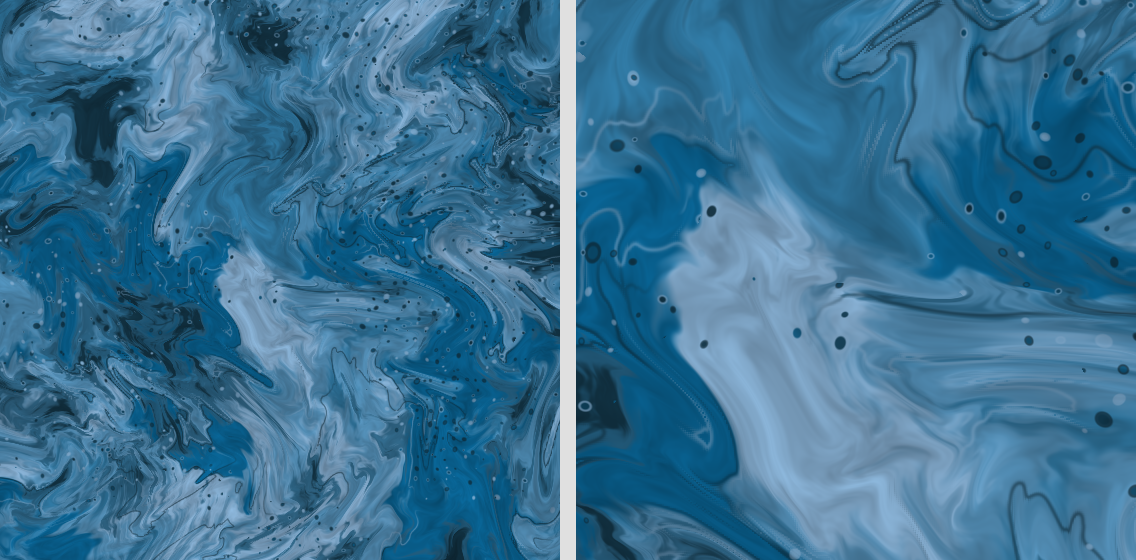
Left, the full canvas; right, a detail of the centre.
Reproduce this texture procedurally as a WebGL 2 fragment shader.

```glsl
#version 300 es
precision highp float;
// Poured blue paint: curl-warped noise folds milky sheets over deep pigment,
// with dark feathered veins, thin filaments and scattered small cells.
// Every field is sampled in the folded space, so features flow together.

uniform vec2 u_resolution;
out vec4 fragColor;

const vec3 PALE  = vec3(0.46, 0.60, 0.72);
const vec3 STEEL = vec3(0.29, 0.50, 0.64);
const vec3 MID   = vec3(0.17, 0.43, 0.58);
const vec3 DEEP  = vec3(0.03, 0.35, 0.52);
const vec3 SLATE = vec3(0.13, 0.32, 0.43);
const vec3 INK   = vec3(0.05, 0.15, 0.20);

const float FOLD_STRENGTH = 0.26;  // how far the paint is dragged
const float FOLD_SCALE = 2.5;      // folds across the canvas
const float MILK_LEVEL = 0.12;     // higher means more pale paint
const float VEIN_LEVEL = 0.62;     // higher means fewer dark veins
const float LINE_WIDTH = 0.0013;   // outlines and filaments
const float CELL_SHARE = 0.42;     // share of grid places with a cell
const float GRIT = 0.045;          // strength of the fine brush texture

float hash(vec2 p) {
  vec3 q = fract(vec3(p.xyx) * 0.1031);
  q += dot(q, q.yzx + 33.33);
  return fract((q.x + q.y) * q.z);
}

// Value noise in x, its gradient in yz
vec3 noise(vec2 p) {
  vec2 i = floor(p), f = fract(p);
  vec2 u = f * f * f * (f * (f * 6.0 - 15.0) + 10.0);
  vec2 du = 30.0 * f * f * (f - 1.0) * (f - 1.0);
  float a = hash(i), b = hash(i + vec2(1, 0));
  float c = hash(i + vec2(0, 1)), d = hash(i + vec2(1, 1));
  float k = a - b - c + d;
  return vec3(a + (b - a) * u.x + (c - a) * u.y + k * u.x * u.y,
              du * (vec2(b - a, c - a) + k * u.yx));
}

// Layered noise, centred on zero with a spread of about one
float cloud(vec2 p, int octaves) {
  float sum = 0.0, amp = 0.5;
  for (int i = 0; i < octaves; i++) {
    sum += amp * (noise(p).x - 0.5);
    p = mat2(1.6, 1.2, -1.2, 1.6) * p + 7.3;
    amp *= 0.56;
  }
  return sum * 8.2;
}

// Drag the plane along the curl of noise, from broad to fine swirls
vec2 fold(vec2 p) {
  float scale = FOLD_SCALE;
  for (int i = 0; i < 7; i++) {
    vec2 slope = noise(p * scale + float(i) * 17.7 + 40.0).yz;
    p += FOLD_STRENGTH * vec2(slope.y, -slope.x) / scale;
    scale *= 1.65;
  }
  return p;
}

// Bell-shaped line profile around zero
float ridge(float x) {
  return exp(-x * x);
}

// Distance to the zero contour in line widths; y fades where folds are too tight
vec2 contour(float field) {
  float rise = length(vec2(dFdx(field), dFdy(field)));
  float dist = field / (rise * u_resolution.y + 2.0) / LINE_WIDTH;
  return vec2(dist, 1.0 - smoothstep(0.25, 0.7, rise));
}

// Round cells on a jittered grid: pale beads, or dark cores with a rim
vec3 addCells(vec3 color, vec2 p, float count, float density) {
  vec2 id = floor(p * count);
  vec2 center = 0.3 + 0.4 * vec2(hash(id + 51.0), hash(id + 93.0));
  vec2 delta = fract(p * count) - center;
  float angle = 6.283 * hash(id + 71.0);
  float along = dot(delta, vec2(cos(angle), sin(angle)));
  float dist = sqrt(dot(delta, delta) - 0.35 * along * along);
  float radius = mix(0.07, 0.21, pow(hash(id + 23.0), 2.0));
  float soft = 0.7 * count / u_resolution.y + 0.01;
  float disc = 1.0 - smoothstep(radius - soft, radius + soft, dist);
  float core = 1.0 - smoothstep(radius * 0.62 - soft, radius * 0.62 + soft, dist);
  float kind = hash(id + 11.0);
  vec3 rim = kind < 0.45 ? mix(color, INK, 0.8) : mix(color, PALE, 0.75);
  vec3 heart = kind < 0.72 ? mix(INK, DEEP, hash(id + 37.0) * 0.8) : mix(STEEL, PALE, kind);
  float present = step(hash(id + count), density);
  return mix(color, mix(rim, heart, core), disc * present * 0.9);
}

void main() {
  vec2 uv = gl_FragCoord.xy / u_resolution.y;
  vec2 w = fold(uv);

  // Broad balance: paler to the upper right, a deep diagonal through the middle
  vec2 rel = w - 0.5;
  float across = dot(rel, vec2(0.45, 0.9));
  float balance = 1.7 * across - 0.9 * exp(-22.0 * across * across) + 0.3;

  // Fine feathering, stretched along a slowly turning direction
  float turn = 0.9 + 2.2 * noise(uv * 2.3 + 5.0).x;
  vec2 dir = vec2(cos(turn), sin(turn));
  vec2 grain = vec2(dot(rel, dir) * 11.0, dot(rel, vec2(-dir.y, dir.x)) * 46.0);
  float feather = cloud(grain + 60.0, 4);

  // Milky sheets above saturated pigment
  float milk = cloud(w * 3.6 + 3.0, 5) + balance + MILK_LEVEL;
  float tone = cloud(w * 6.0 + 21.0, 6) + 0.42 * feather + 0.25 * milk;
  vec3 sheet = mix(MID, STEEL, smoothstep(-1.3, -0.1, tone));
  sheet = mix(sheet, PALE, smoothstep(0.35, 1.75, tone));
  float depth = cloud(w * 7.5 + 34.0, 6) + 0.5 * feather;
  vec3 pigment = mix(DEEP, MID, smoothstep(-0.3, 0.9, depth));
  pigment = mix(pigment, STEEL, 0.85 * smoothstep(0.8, 1.7, depth));
  vec3 color = mix(pigment, sheet, smoothstep(-0.14, 0.12, milk));

  // Dark veins and smoky patches
  float vein = cloud(w * 6.2 + 77.0, 6) + 0.55 * feather - 0.18 * milk;
  color = mix(color, SLATE, 0.9 * smoothstep(VEIN_LEVEL - 0.3, VEIN_LEVEL + 0.5, vein));
  color = mix(color, INK, 0.9 * smoothstep(VEIN_LEVEL + 0.75, VEIN_LEVEL + 1.7, vein));

  // Outlines: a dark thread with a pale lip along each sheet edge
  vec2 edge = contour(milk);
  float broken = edge.y * smoothstep(-0.7, 0.8, cloud(uv * 6.0 + 90.0, 2));
  color = mix(color, PALE, 0.5 * broken * ridge(edge.x - 2.4));
  color = mix(color, INK, 0.6 * broken * ridge(edge.x + 1.0));

  // Loose filaments: pale and dark hairs drawn out by the folds
  for (int i = 0; i < 2; i++) {
    float shift = float(i) * 29.0;
    vec2 hair = contour(cloud(w * 5.0 + 110.0 + shift, 4) - 0.3);
    float part = hair.y * smoothstep(-0.2, 1.1, cloud(uv * 7.0 + 140.0 + shift, 2));
    color = mix(color, i == 0 ? PALE : INK, 0.5 * part * ridge(hair.x));
  }

  // Cells gather in loose clusters
  float cluster = smoothstep(-0.9, 1.2, cloud(uv * 4.0 + 13.0, 3));
  vec2 bent = mix(uv, w, 0.04);
  for (int i = 0; i < 3; i++) {
    float count = 23.0 + 17.0 * float(i);
    color = addCells(color, bent + float(i) * 0.37, count, CELL_SHARE * cluster);
  }

  // Brush texture over everything
  float grit = feather + cloud(w * 45.0 + 8.0, 3);
  fragColor = vec4(color * (1.0 + GRIT * grit), 1.0);
}
```
